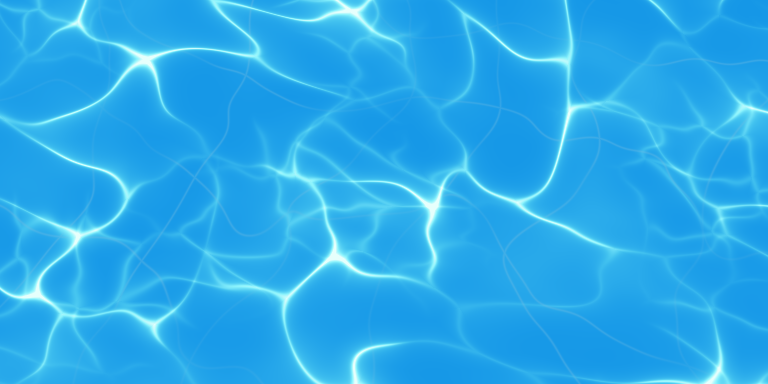
Give the GLSL for this texture, as a WebGL 1 fragment shader.

```glsl
precision highp float;
// Sunlit pool water: a bright net of caustic lines over soft blue glow.
// Cellular noise on a sine-warped plane gives the net, layered sines the
// glow and fading, and a strongly bent grid the faint tile joints below.

uniform vec2 u_resolution;

#define NET_SCALE vec2(2.5, 3.5)
#define LINE_WIDTH 0.030
#define LINE_LIGHT 0.95
#define HALO_LIGHT 0.34
#define FINE_LIGHT 0.26
#define GLOW_LIGHT 0.17
#define GLINT_LIGHT 0.55
#define TILE_SCALE 2.6
#define TILE_BEND 0.5
#define TILE_WIDTH 0.0032
#define TILE_TINT 0.33

const mat2 TURN = mat2(0.80, 0.60, -0.60, 0.80);
const mat2 SLANT = mat2(0.94, 0.34, -0.34, 0.94);

vec2 hash2(vec2 cell) {
  vec2 k = vec2(dot(cell, vec2(127.1, 311.7)), dot(cell, vec2(269.5, 183.3)));
  return fract(sin(k) * 43758.55);
}

// Layered sines, about -1 to 1
float swell(vec2 p) {
  float sum = 0.0, amp = 0.5;
  for (int i = 0; i < 4; i++) {
    p = TURN * p * 1.6 + 1.7;
    sum += amp * sin(p.x + 1.3 * sin(p.y));
    amp *= 0.55;
  }
  return sum;
}

// Bends the plane without folding it
vec2 ripple(vec2 p) {
  float amp = 0.21, freq = 1.9;
  for (int i = 0; i < 4; i++) {
    p = TURN * p;
    p += amp * sin(p.yx * freq + vec2(0.7, 2.9));
    amp *= 0.5;
    freq *= 1.8;
  }
  return p;
}

// Cellular net: distance to edge, distance to junction, light of the cell side
vec3 net(vec2 p) {
  vec2 base = floor(p), f = p - base;
  vec3 near = vec3(9.0);
  vec2 side = vec2(0.0);
  for (int y = -1; y <= 1; y++) {
    for (int x = -1; x <= 1; x++) {
      vec2 o = vec2(float(x), float(y));
      vec2 h = hash2(base + o);
      float d = length(o + 0.1 + 0.8 * h - f);
      float light = fract(h.x * 7.3 + h.y * 3.1);
      if (d < near.x) {
        near = vec3(d, near.xy);
        side = vec2(light, side.x);
      } else if (d < near.y) {
        near = vec3(near.x, d, near.y);
        side.y = light;
      } else {
        near.z = min(near.z, d);
      }
    }
  }
  float edge = near.y - near.x;
  float lit = mix(side.x, side.y, 0.5 * exp(-edge / 0.05));
  return vec3(edge, near.z - near.x, lit);
}

float ridge(float d, float width) {
  return 1.0 / (1.0 + d * d / (width * width));
}

// Tile grid as seen through the moving surface
vec2 tiles(vec2 p) {
  vec2 bend = vec2(swell(p * 2.5), swell(p * 2.5 + 7.3));
  return SLANT * p * TILE_SCALE + TILE_BEND * bend;
}

float joints(vec2 p) {
  float h = 0.002;
  vec2 t = tiles(p);
  vec2 dx = (tiles(p + vec2(h, 0.0)) - t) / h;
  vec2 dy = (tiles(p + vec2(0.0, h)) - t) / h;
  vec2 d = abs(fract(t - 0.5) - 0.5) / (sqrt(dx * dx + dy * dy) + 0.2);
  vec2 line = exp(-d * d / (TILE_WIDTH * TILE_WIDTH));
  return max(line.x, line.y);
}

// Deep blue through cyan to white
vec3 waterColour(float light) {
  vec3 c = mix(vec3(0.08, 0.59, 0.905), vec3(0.27, 0.77, 0.94), clamp(light / 0.4, 0.0, 1.0));
  c = mix(c, vec3(0.54, 0.95, 0.99), clamp((light - 0.4) / 0.4, 0.0, 1.0));
  return mix(c, vec3(0.90, 1.0, 0.99), clamp((light - 0.8) / 0.5, 0.0, 1.0));
}

void main() {
  vec2 p = gl_FragCoord.xy / u_resolution.y;

  // Mild perspective: features shrink toward the top
  vec2 view = vec2((p.x - 1.0) * (1.0 + 0.25 * p.y), p.y * (1.0 + 0.15 * p.y));
  vec2 plane = SLANT * view * NET_SCALE.x;
  plane.y *= NET_SCALE.y / NET_SCALE.x;

  // Main net, with lines that fade in and out and swell at junctions
  vec3 n = net(ripple(plane) + 3.0);
  float fade = smoothstep(-0.55, 0.75, swell(view * 4.0 + 2.0));
  float knot = exp(-n.y * 9.0);
  float light = LINE_LIGHT * (0.12 + 0.88 * fade) * ridge(n.x, LINE_WIDTH * (0.8 + 1.2 * knot));
  light += HALO_LIGHT * n.z * exp(-n.x * 5.0) * (0.4 + 0.6 * fade);
  light += GLINT_LIGHT * knot * fade * fade;

  // Finer, softer net
  vec3 m = net(ripple(plane * 1.7 + 11.0) + 20.0);
  float patchy = smoothstep(-0.2, 0.7, swell(view * 3.0 + 9.0));
  light += FINE_LIGHT * patchy * (ridge(m.x, 0.07) + 0.5 * m.z * exp(-m.x * 4.0));

  // Broad glow
  float glow = 0.5 + 0.5 * swell(plane * 1.3 + 5.0);
  light += GLOW_LIGHT * glow * glow;

  vec3 colour = waterColour(light);
  float seen = 0.35 + 0.65 * smoothstep(-0.4, 0.5, swell(view * 3.5 + 15.0));
  float tint = TILE_TINT * seen * joints(view) * (1.0 - smoothstep(0.3, 0.7, light));
  colour = mix(colour, vec3(0.46, 0.74, 0.88), tint);
  gl_FragColor = vec4(colour, 1.0);
}
```
